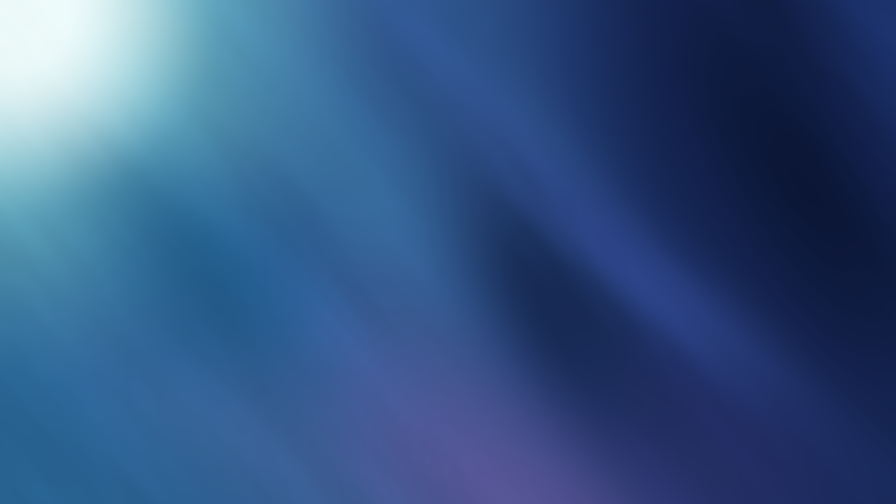
A Shadertoy shader for this background:

```glsl
// Soft abstract light: a white glow in the top left corner fades through teal
// into navy, crossed by slanted beams and dark pockets. Each is a rotated
// Gaussian tint over a base gradient, softened by stretched value noise.

const vec3 TEAL_BLUE   = vec3(0.16, 0.40, 0.59);
const vec3 MID_BLUE    = vec3(0.19, 0.36, 0.58);
const vec3 NAVY        = vec3(0.09, 0.16, 0.35);
const vec3 HALO        = vec3(0.45, 0.74, 0.79);
const vec3 GLOW_WHITE  = vec3(0.93, 0.98, 0.98);
const vec3 DEEP_TEAL   = vec3(0.11, 0.36, 0.55);
const vec3 PALE_TEAL   = vec3(0.26, 0.52, 0.67);
const vec3 BEAM_BLUE   = vec3(0.20, 0.34, 0.58);
const vec3 BEAM_INDIGO = vec3(0.18, 0.27, 0.54);
const vec3 POCKET      = vec3(0.08, 0.15, 0.31);
const vec3 ABYSS       = vec3(0.04, 0.08, 0.20);
const vec3 VIOLET      = vec3(0.37, 0.35, 0.62);
const vec3 DUSK        = vec3(0.15, 0.18, 0.40);
const vec3 HAZE        = vec3(0.25, 0.42, 0.63);
const vec3 CORNER_BLUE = vec3(0.11, 0.20, 0.43);

const float STREAK_ANGLE = -0.87;

float hash(vec2 p) {
    return fract(sin(dot(p, vec2(127.1, 311.7))) * 43758.5453);
}

float noise(vec2 p) {
    vec2 cell = floor(p);
    vec2 f = fract(p);
    f = f * f * (3.0 - 2.0 * f);
    float low = mix(hash(cell), hash(cell + vec2(1.0, 0.0)), f.x);
    float high = mix(hash(cell + vec2(0.0, 1.0)), hash(cell + 1.0), f.x);
    return mix(low, high, f.y);
}

float fbm(vec2 p) {
    float sum = 0.0;
    float amplitude = 0.5;
    for (int i = 0; i < 4; i++) {
        sum += amplitude * noise(p);
        p = p * 2.03 + 17.3;
        amplitude *= 0.5;
    }
    return sum;
}

// Coordinates along and across an axis at the given angle
vec2 alongAxis(vec2 p, float angle) {
    float c = cos(angle);
    float s = sin(angle);
    return vec2(c * p.x + s * p.y, c * p.y - s * p.x);
}

// Blend a tint in with a rotated Gaussian falloff
vec3 tintBlob(vec3 color, vec3 tint, vec2 p, vec2 center, vec2 radius,
              float angle, float strength) {
    vec2 q = alongAxis(p - center, angle) / radius;
    return mix(color, tint, strength * exp(-dot(q, q)));
}

void mainImage(out vec4 fragColor, in vec2 fragCoord) {
    vec2 p = fragCoord / iResolution.y;

    // Slanted fibres, also used to bend the shapes slightly
    vec2 fibre = alongAxis(p, STREAK_ANGLE) * vec2(1.6, 7.0);
    float streak = fbm(fibre + 3.0) - 0.47;
    vec2 w = p + 0.07 * streak * vec2(0.8, 0.6);

    // Base gradient from left to right
    vec3 color = mix(TEAL_BLUE, MID_BLUE, smoothstep(0.0, 0.8, w.x));
    color = mix(color, NAVY, smoothstep(0.75, 1.35, w.x));

    // Lower left haze and violet floor
    color = tintBlob(color, HAZE, w, vec2(0.46, 0.14), vec2(0.40, 0.13), -0.60, 0.55);
    color = tintBlob(color, DUSK, w, vec2(1.40, 0.12), vec2(0.32, 0.20), -0.60, 0.65);
    color = tintBlob(color, VIOLET, w, vec2(1.02, -0.02), vec2(0.50, 0.21), -0.70, 0.90);

    // Dark upper right and its blue corner
    color = tintBlob(color, ABYSS, w, vec2(1.60, 0.66), vec2(0.50, 0.20), -1.05, 0.92);
    color = tintBlob(color, CORNER_BLUE, w, vec2(1.80, 0.98), vec2(0.30, 0.14), -1.05, 0.85);

    // Diagonal beams around the central dark pocket
    color = tintBlob(color, BEAM_BLUE, w, vec2(0.98, 0.75), vec2(0.36, 0.11), -0.85, 0.80);
    color = tintBlob(color, POCKET, w, vec2(1.10, 0.39), vec2(0.27, 0.11), -0.95, 0.92);
    color = tintBlob(color, BEAM_INDIGO, w, vec2(1.30, 0.45), vec2(0.36, 0.07), -0.72, 0.75);

    // Corner glow: wide teal halo, then the white core
    float glowDistance = length(w - vec2(0.0, 1.0));
    color = mix(color, HALO, 1.0 - smoothstep(0.25, 0.80, glowDistance));
    color = tintBlob(color, PALE_TEAL, w, vec2(0.62, 0.74), vec2(0.34, 0.12), -0.87, 0.45);
    color = tintBlob(color, DEEP_TEAL, w, vec2(0.42, 0.47), vec2(0.30, 0.17), -0.75, 0.75);
    color = mix(color, GLOW_WHITE, 1.0 - smoothstep(0.12, 0.46, glowDistance));

    // Faint fibre shading, weaker inside the glow
    float shading = mix(0.06, 0.24, smoothstep(0.15, 0.60, glowDistance));
    color *= 1.0 + shading * streak;

    fragColor = vec4(clamp(color, 0.0, 1.0), 1.0);
}
```
